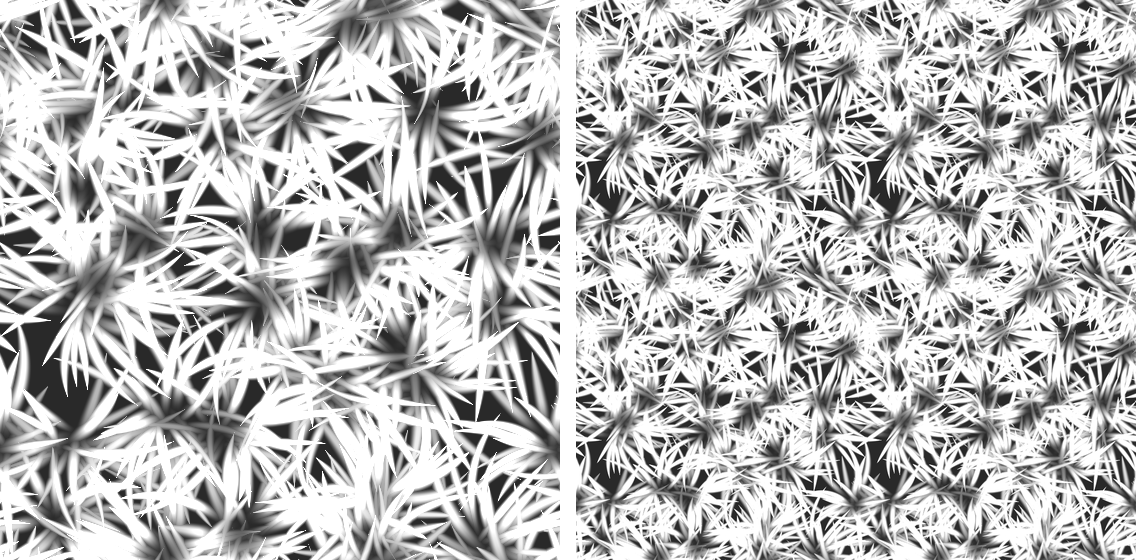
Left: one tile. Right: repeated 2 by 2.
Give the GLSL for this texture, as a WebGL 2 fragment shader.

```glsl
#version 300 es
precision highp float;
// Tangled tufts of curved pale blades with dark roots, seen from above, tiling.

#define GRID 6.0          // tufts per side
#define BLADES 26         // blades per tuft
#define LENGTH_MIN 0.12
#define LENGTH_MAX 0.24
#define HALF_WIDTH 0.0165
#define ROOT_SPREAD 0.028
#define BEND 5.0          // curvature, in 1 / canvas
#define GLOW_MIN 0.55
#define GLOW_MAX 2.0
#define PIT_RADIUS 0.095
#define PIT_DEPTH 0.88
#define FLOOR_GREY 0.16

uniform vec2 u_resolution;
out vec4 fragColor;

const float TAU = 6.2831853;

vec4 hash4(vec3 seed) {
    vec4 h = fract(seed.xyzx * vec4(0.1031, 0.1030, 0.0973, 0.1099));
    h += dot(h, h.wzxy + 33.33);
    return fract((h.xxyz + h.yzzw) * h.zywx);
}

// Distance to a circle through the origin, stable when nearly straight.
float arcDistance(vec2 p, vec2 normal, float curvature) {
    float power = curvature * dot(p, p) - 2.0 * dot(p, normal);
    return abs(power) / (1.0 + length(curvature * p - normal));
}

// Brightness of one blade; p is relative to the tuft centre.
float blade(vec2 p, vec3 seed, float tuftBend) {
    vec4 a = hash4(seed);
    vec4 b = hash4(seed + vec3(17.0, 43.0, 71.0));
    float rootAngle = TAU * b.x;
    p -= ROOT_SPREAD * sqrt(b.y) * vec2(cos(rootAngle), sin(rootAngle));

    float bladeLength = mix(LENGTH_MIN, LENGTH_MAX, a.y);
    float along = length(p) / bladeLength;
    float angle = TAU * a.x;
    vec2 tangent = vec2(cos(angle), sin(angle));
    if (along >= 1.0 || dot(p, tangent) <= 0.0) return 0.0;

    float curvature = BEND * (tuftBend + 2.0 * a.z - 1.0);
    float across = arcDistance(p, vec2(-tangent.y, tangent.x), curvature);
    float taper = mix(0.6, 1.0, smoothstep(0.0, 0.4, along)) * (1.0 - pow(along, 4.0));
    float width = HALF_WIDTH * mix(0.6, 1.1, b.z) * taper;
    float profile = 1.0 - smoothstep(0.1, 1.0, across / max(width, 1e-5));
    return profile * smoothstep(0.0, 0.45, along) * mix(GLOW_MIN, GLOW_MAX, a.w);
}

void main() {
    vec2 uv = gl_FragCoord.xy / u_resolution;
    vec2 home = floor(uv * GRID);
    float reach = LENGTH_MAX + ROOT_SPREAD;
    float light = 0.0;
    float pit = 0.0;

    // Nearby tufts, with wrapped seeds
    for (int y = -2; y <= 2; y++) {
        for (int x = -2; x <= 2; x++) {
            vec2 cell = home + vec2(x, y);
            vec2 wrapped = mod(cell, GRID);
            vec4 tuft = hash4(vec3(wrapped + 5.0, 91.0));
            vec2 p = uv - (cell + tuft.xy) / GRID;
            float radius = length(p);
            if (radius > reach) continue;

            // Shadow gathered around the roots
            float shadow = 1.0 - smoothstep(0.0, PIT_RADIUS, radius);
            pit = max(pit, PIT_DEPTH * sqrt(tuft.z) * shadow);

            // The brightest blade stays on top
            for (int i = 0; i < BLADES; i++) {
                light = max(light, blade(p, vec3(wrapped + 1.0, float(i) + 1.0), tuft.w - 0.5));
            }
        }
    }

    float tone = clamp(light * (1.0 - pit), 0.0, 1.0);
    fragColor = vec4(vec3(mix(FLOOR_GREY, 1.0, tone)), 1.0);
}
```
